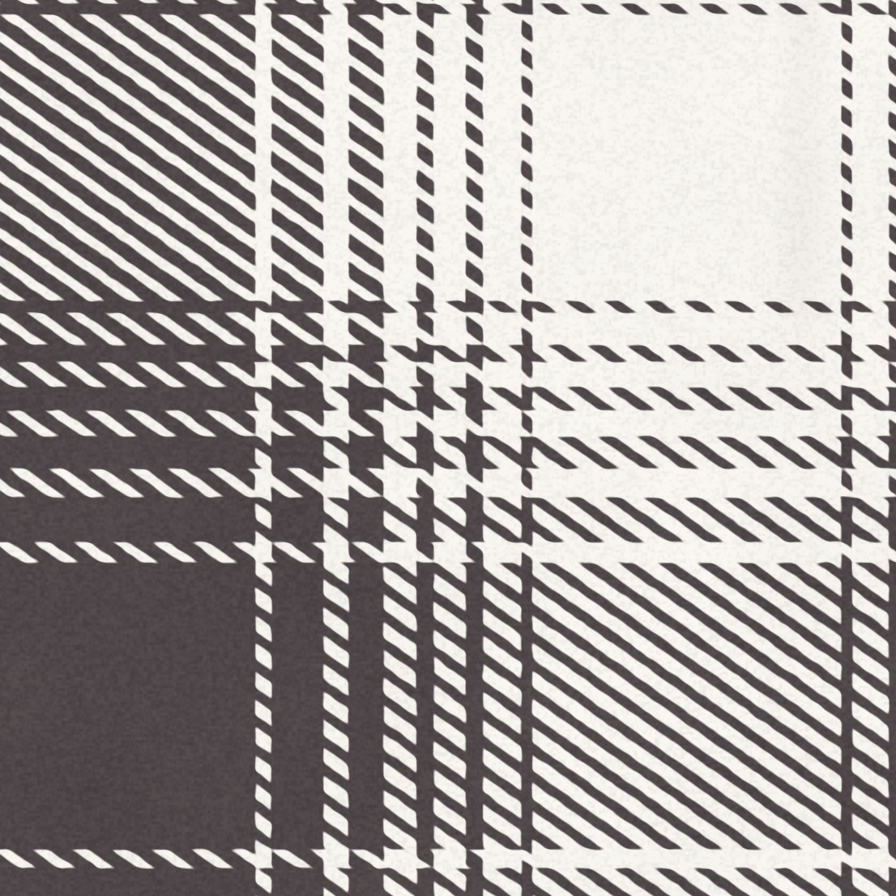
Write a Shadertoy shader that draws this texture.

```glsl
const vec3 LIGHT_YARN = vec3(0.965, 0.955, 0.935);
const vec3 DARK_YARN = vec3(0.295, 0.265, 0.272);
const vec2 TWILL_COUNT = vec2(22.6, 32.0);   // diagonals across and down
const float TWILL_PHASE = 0.31;
const float WEFT_SHARE = 0.42;               // part of each diagonal showing weft
const float EDGE_SOFTNESS = 0.003;
const float WOBBLE = 0.0016;
const float GRAIN_LIGHT = 0.10;
const float GRAIN_DARK = 0.13;
const float FOLD_DEPTH = 0.025;

// Stripe edges: yarn toggles between light and dark at each one.
const int EDGES = 15;
const float WARP_EDGES[EDGES] = float[EDGES](
    -0.1, 0.285, 0.303, 0.361, 0.389, 0.428, 0.465, 0.484,
    0.520, 0.539, 0.582, 0.594, 0.939, 0.951, 0.992);
const float WEFT_EDGES[EDGES] = float[EDGES](
    0.004, 0.016, 0.336, 0.349, 0.385, 0.404, 0.432, 0.458,
    0.487, 0.523, 0.555, 0.605, 0.628, 0.948, 0.969);

float hash(vec2 p) {
    vec3 q = fract(vec3(p.xyx) * 0.1031);
    q += dot(q, q.yzx + 33.33);
    return fract((q.x + q.y) * q.z);
}

float valueNoise(vec2 p) {
    vec2 cell = floor(p);
    vec2 f = fract(p);
    f = f * f * (3.0 - 2.0 * f);
    float low = mix(hash(cell), hash(cell + vec2(1, 0)), f.x);
    float high = mix(hash(cell + vec2(0, 1)), hash(cell + vec2(1, 1)), f.x);
    return mix(low, high, f.y);
}

// Returns 1 on dark yarn and 0 on light yarn.
float stripes(float x, float edges[EDGES], float soft) {
    float dark = 0.0;
    float side = 1.0;
    for (int i = 0; i < EDGES; i++) {
        dark += side * smoothstep(-soft, soft, x - edges[i]);
        side = -side;
    }
    return dark;
}

// Returns 1 where the weft passes over the warp.
float twill(vec2 p, float soft) {
    float phase = p.y * TWILL_COUNT.y - p.x * TWILL_COUNT.x - TWILL_PHASE;
    float fromCentre = abs(fract(phase + 0.5) - 0.5);
    float dist = (fromCentre - 0.5 * WEFT_SHARE) / length(TWILL_COUNT);
    return 1.0 - smoothstep(-soft, soft, dist);
}

void mainImage(out vec4 fragColor, in vec2 fragCoord) {
    vec2 uv = fragCoord / iResolution.xy;
    vec2 p = vec2(uv.x, 1.0 - uv.y);   // cloth runs from the top down
    float soft = max(EDGE_SOFTNESS, 1.0 / iResolution.y);

    // Uneven yarn edges
    vec2 wobble = vec2(valueNoise(p * 90.0), valueNoise(p * 90.0 + 57.0)) - 0.5;
    vec2 cloth = p + WOBBLE * wobble;

    // Weave; tightening the soft blend rounds the dash corners
    float warp = stripes(cloth.x, WARP_EDGES, soft);
    float weft = stripes(cloth.y, WEFT_EDGES, soft);
    float dark = mix(warp, weft, twill(cloth, soft));
    dark = smoothstep(0.15, 0.85, dark);

    // Fine thread grain and slow mottling
    float grain = 0.6 * valueNoise(p * vec2(210.0, 330.0))
                + 0.4 * valueNoise(p * vec2(420.0, 260.0) + 19.0) - 0.5;
    float mottle = valueNoise(p * 9.0 + 5.0) - 0.5;
    vec3 light = LIGHT_YARN * (1.0 + GRAIN_LIGHT * min(grain, 0.1) + 0.015 * mottle);
    vec3 deep = DARK_YARN * (1.05 + GRAIN_DARK * 2.0 * grain + 0.06 * mottle);

    // Faint upright fold in the pale block
    float fold = smoothstep(0.045, 0.0, abs(p.x - 0.895));
    light *= 1.0 - FOLD_DEPTH * fold * smoothstep(0.4, 0.3, p.y);

    fragColor = vec4(clamp(mix(light, deep, dark), 0.0, 1.0), 1.0);
}
```
